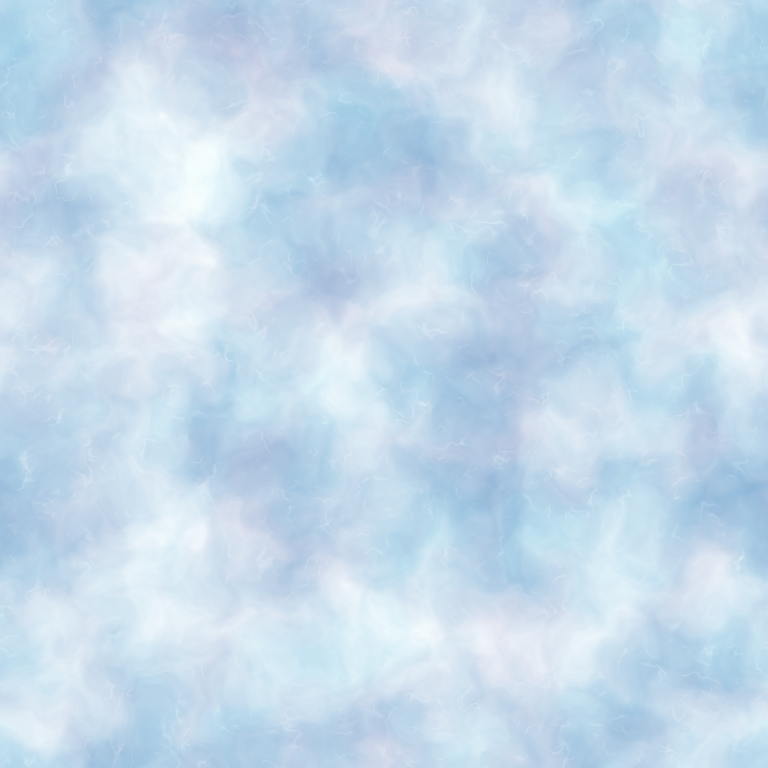
A three.js fragment shader for this texture:

```glsl
#define CLOUD_REPEATS 5.0
#define TINT_REPEATS 6.0
#define WISP_REPEATS 26.0
#define WARP_AMOUNT 0.035
#define MEAN_TONE 0.43
#define CLOUD_CONTRAST 0.90
#define TINT_AMOUNT 0.055
#define WISP_WIDTH 0.09
#define WISP_AMOUNT 0.17
#define DEEP_BLUE vec3(0.645, 0.770, 0.877)
#define PALE_CLOUD vec3(0.945, 0.975, 0.988)

varying vec2 vUv;

// Random unit direction for a lattice cell
vec2 hashDirection(vec2 cell, float seed) {
  vec3 q = fract(vec3(cell.xyx + seed * 7.31) * vec3(0.1031, 0.1030, 0.0973));
  q += dot(q, q.yzx + 33.33);
  vec2 h = fract((q.xx + q.yz) * q.zy);
  return normalize(h * 2.0 - 0.9999);
}

float cornerSlope(vec2 cell, vec2 corner, vec2 local, float period, float seed) {
  return dot(hashDirection(mod(cell + corner, period), seed), local - corner);
}

// Gradient noise that wraps after a whole number of cells
float tileNoise(vec2 uv, float period, float seed) {
  vec2 p = uv * period + fract(seed * vec2(0.37, 0.61));
  vec2 cell = floor(p);
  vec2 f = p - cell;
  vec2 w = f * f * f * (f * (f * 6.0 - 15.0) + 10.0);
  float bottom = mix(cornerSlope(cell, vec2(0.0, 0.0), f, period, seed),
                     cornerSlope(cell, vec2(1.0, 0.0), f, period, seed), w.x);
  float top = mix(cornerSlope(cell, vec2(0.0, 1.0), f, period, seed),
                  cornerSlope(cell, vec2(1.0, 1.0), f, period, seed), w.x);
  return mix(bottom, top, w.y);
}

// Layered noise, each octave twice as fine
float tileFbm(vec2 uv, float period, int octaves, float seed) {
  float sum = 0.0;
  float amplitude = 1.0;
  for (int i = 0; i < 7; i++) {
    if (i >= octaves) break;
    sum += amplitude * tileNoise(uv, period, seed + float(i));
    amplitude *= 0.53;
    period *= 2.0;
  }
  return sum;
}

vec2 warpField(vec2 uv, float period, float seed) {
  return vec2(tileFbm(uv, period, 3, seed), tileFbm(uv, period, 3, seed + 5.0));
}

// Short curled threads along the zero lines of warped noise
float wisps(vec2 uv, float period, float seed) {
  vec2 curled = uv + 0.5 / period * warpField(uv, period, seed);
  float distanceToLine = abs(tileNoise(curled, period, seed + 11.0));
  float thread = 1.0 - smoothstep(0.0, WISP_WIDTH, distanceToLine);
  float patches = smoothstep(0.02, 0.45, tileNoise(uv, period, seed + 13.0));
  return thread * patches;
}

void main() {
  vec2 uv = fract(vUv);

  // Soft cloud body
  vec2 cloudUv = uv + WARP_AMOUNT * warpField(uv, CLOUD_REPEATS * 2.0, 20.0);
  float cloud = tileFbm(cloudUv, CLOUD_REPEATS, 7, 1.0);
  float tone = MEAN_TONE + CLOUD_CONTRAST * cloud;

  // Faint threads, clearest in the blue gaps
  float threads = wisps(uv, WISP_REPEATS, 40.0) + wisps(uv, WISP_REPEATS * 1.5, 60.0);
  tone += WISP_AMOUNT * threads * (1.0 - smoothstep(0.35, 0.85, tone));

  // Drift between cyan and lavender, fading in the whites
  float tint = tileFbm(cloudUv, TINT_REPEATS, 5, 80.0);
  tint *= 1.0 - 0.65 * smoothstep(0.5, 1.1, tone);
  vec3 color = mix(DEEP_BLUE, PALE_CLOUD, tone);
  color += TINT_AMOUNT * tint * vec3(1.0, -0.5, -0.35);

  gl_FragColor = vec4(clamp(color, 0.0, 0.99), 1.0);
}
```
